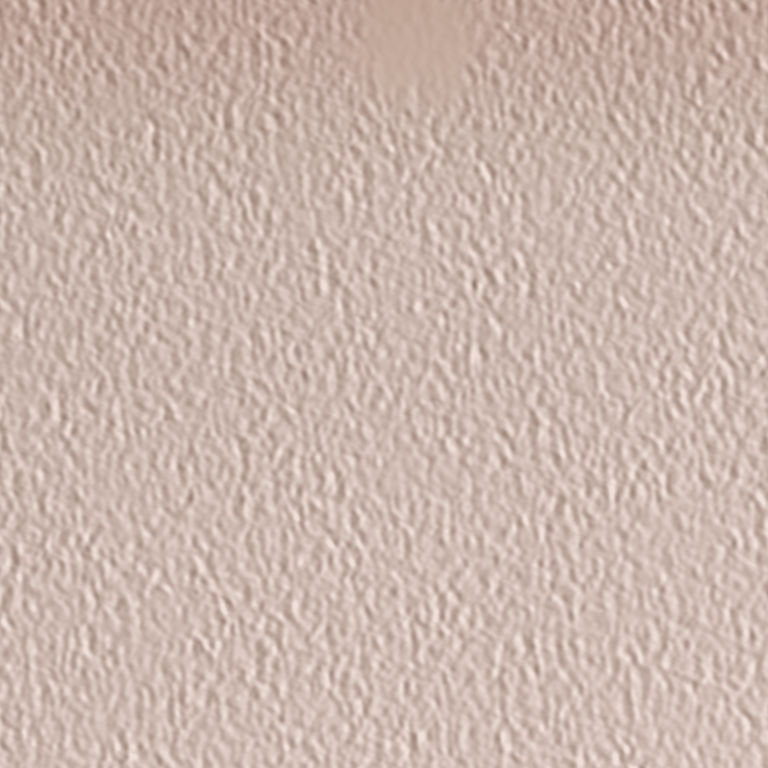
Give the GLSL for this texture, as a Shadertoy shader.

```glsl
#define SHADOW vec3(0.67, 0.58, 0.54)
#define LIGHT vec3(0.89, 0.82, 0.79)
#define TOP_TINT vec3(0.010, -0.010, -0.018)
#define GRAIN_FREQ vec2(74.0, 50.0)
#define LIGHT_STEP vec2(0.0058, 0.0012)
#define RELIEF 1.08
#define WARP 0.005
#define PATCH_CENTER vec2(0.54, 0.95)
#define PATCH_RADIUS 0.095

vec2 hash2(vec2 p) {
    vec2 q = vec2(dot(p, vec2(127.1, 311.7)), dot(p, vec2(269.5, 183.3)));
    return 2.0 * fract(sin(q) * 43758.5453) - 1.0;
}

float gradientNoise(vec2 p) {
    vec2 cell = floor(p), f = fract(p);
    vec2 u = f * f * f * (f * (f * 6.0 - 15.0) + 10.0);
    vec2 e = vec2(1.0, 0.0);
    float a = dot(hash2(cell), f);
    float b = dot(hash2(cell + e.xy), f - e.xy);
    float c = dot(hash2(cell + e.yx), f - e.yx);
    float d = dot(hash2(cell + e.xx), f - e.xx);
    return mix(mix(a, b, u.x), mix(c, d, u.x), u.y);
}

// Plaster height: short upright ridges, slightly bent, with finer grain
float plasterHeight(vec2 p) {
    vec2 bend = vec2(gradientNoise(p * 26.0), gradientNoise(p * 26.0 + 37.0));
    p += WARP * bend;
    p.x += 0.08 * p.y;
    float ridges = gradientNoise(p * GRAIN_FREQ);
    vec2 turned = mat2(0.8, 0.6, -0.6, 0.8) * p;
    float grain = gradientNoise(turned * 98.0 + 71.0);
    return ridges + 0.42 * grain;
}

void mainImage(out vec4 fragColor, in vec2 fragCoord) {
    vec2 uv = fragCoord / iResolution.xy;

    // Side light on the relief, stronger in some areas
    float slope = plasterHeight(uv + 0.5 * LIGHT_STEP) - plasterHeight(uv - 0.5 * LIGHT_STEP);
    float relief = -RELIEF * slope * (1.0 + 0.5 * gradientNoise(uv * 9.0 + 13.0));

    // Smooth worn patch with a ragged edge
    float edge = length((uv - PATCH_CENTER) * vec2(1.0, 0.9));
    edge += 0.04 * gradientNoise(uv * 25.0);
    float worn = 1.0 - smoothstep(0.45 * PATCH_RADIUS, 1.2 * PATCH_RADIUS, edge);
    relief *= 1.0 - 0.85 * worn;

    // Broad falloff toward the top, with faint mottling
    float topShade = smoothstep(0.72, 1.05, uv.y);
    float tone = 0.67 - 0.16 * uv.y - 0.20 * topShade + 0.07 * (uv.x - 0.5);
    tone += 0.04 * gradientNoise(uv * 5.0) + 0.04 * worn;

    vec3 color = mix(SHADOW, LIGHT, clamp(tone + relief, -0.4, 1.25));
    color += TOP_TINT * topShade + vec3(0.0, -0.003, -0.018) * worn;
    fragColor = vec4(color, 1.0);
}
```
